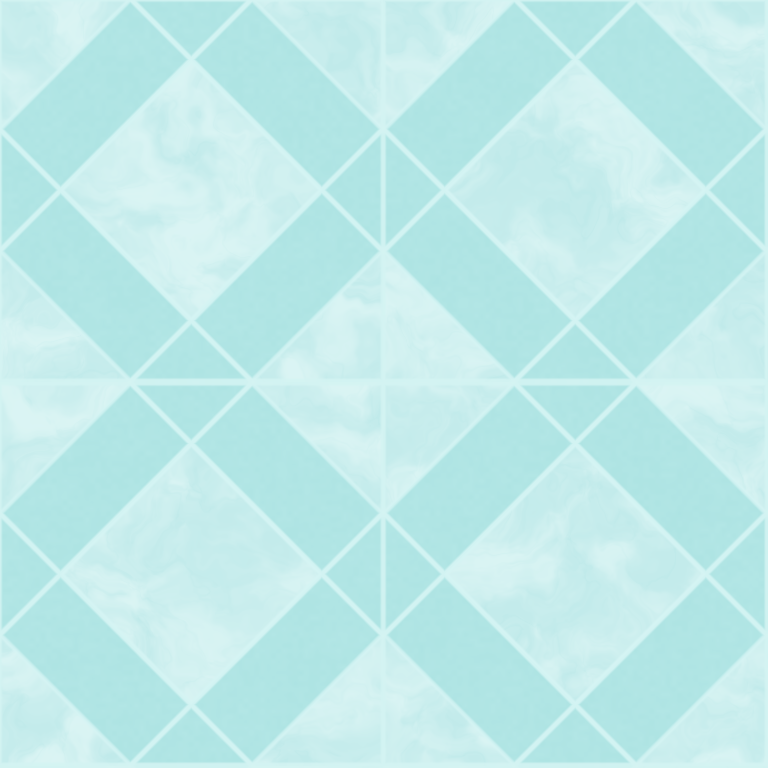
Write a three.js fragment shader that draws this pattern.

```glsl
// Pale aqua ceramic tiles, two by two, with crossed diagonal bands around marbled diamonds
varying vec2 vUv;

float hash(vec2 p) {
  return fract(sin(dot(p, vec2(127.1, 311.7))) * 43758.5453);
}

float noise(vec2 p) {
  vec2 i = floor(p);
  vec2 f = fract(p);
  f = f * f * (3.0 - 2.0 * f);
  return mix(mix(hash(i), hash(i + vec2(1.0, 0.0)), f.x),
             mix(hash(i + vec2(0.0, 1.0)), hash(i + vec2(1.0, 1.0)), f.x), f.y);
}

float fbm(vec2 p) {
  float sum = 0.0;
  float amplitude = 0.5;
  for (int i = 0; i < 4; i++) {
    sum += amplitude * noise(p);
    p = mat2(1.6, 1.2, -1.2, 1.6) * p + 7.3;
    amplitude *= 0.5;
  }
  return sum / 0.9375;
}

// Soft line of the given half width around distance zero
float softLine(float dist, float halfWidth) {
  return 1.0 - smoothstep(halfWidth - 0.004, halfWidth + 0.004, abs(dist));
}

// Cloudy stone with thin wisps
vec3 marble(vec2 p) {
  vec2 warp = vec2(fbm(p * 5.0), fbm(p * 5.0 + 31.7)) - 0.5;
  float cloud = fbm(p * vec2(7.0, 9.0) + warp * 3.0);
  float wisp = 1.0 - smoothstep(0.0, 0.07, abs(fbm(p * 10.0 + warp * 4.0 + 53.0) - 0.5));
  float tone = smoothstep(0.22, 0.78, cloud) - 0.16 * wisp;
  return mix(vec3(0.765, 0.922, 0.922), vec3(0.855, 0.958, 0.955), tone);
}

void main() {
  vec2 grid = vUv * 2.0 - vec2(-0.002, 0.005);
  vec2 cell = floor(grid);
  vec2 p = fract(grid) - 0.5;

  // Diagonal coordinates of the tile
  vec2 diagonal = abs(vec2(p.x + p.y, p.x - p.y));
  float diamond = max(diagonal.x, diagonal.y);

  // Flat bands with a faint grain
  float grain = noise(grid * 70.0) - 0.5 + 0.8 * (fbm(grid * 9.0) - 0.5);
  vec3 band = vec3(0.69, 0.897, 0.894) + vec3(0.016, 0.008, 0.008) * grain;

  // Marbled centre and corners, different in every tile
  float inBand = smoothstep(0.336, 0.344, diamond) * (1.0 - smoothstep(0.651, 0.659, diamond));
  vec3 color = mix(marble(p + cell * 17.0 + 3.0), band, inBand);

  // Diagonal joints
  vec2 crossing = (diagonal - 0.34) * 0.7071;
  float joint = max(softLine(crossing.x, 0.0068), softLine(crossing.y, 0.0068));
  joint = max(joint, 0.85 * softLine((diamond - 0.655) * 0.7071, 0.0055));
  color = mix(color, vec3(0.835, 0.957, 0.955), 0.92 * joint);

  // Straight seams between tiles, wider across than up
  vec2 edge = 0.5 - abs(p);
  float seam = max(softLine(edge.x, 0.0065), softLine(edge.y, 0.009));
  color = mix(color, vec3(0.83, 0.955, 0.95), 0.88 * seam);

  gl_FragColor = vec4(color, 1.0);
}
```
